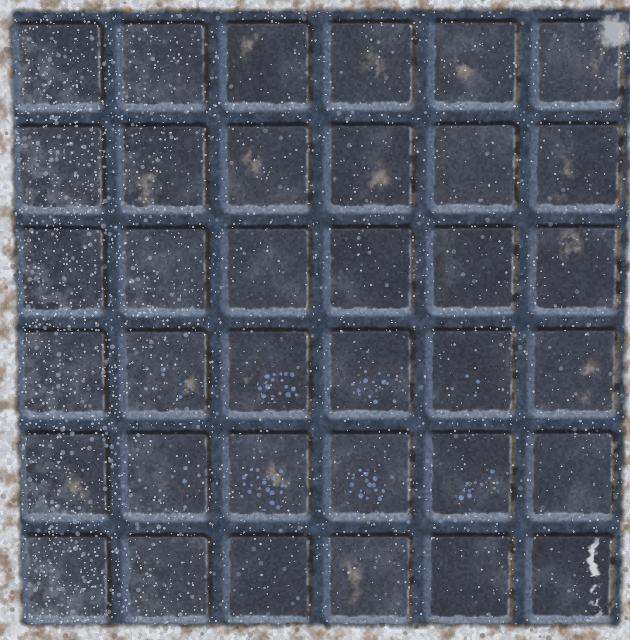
A WebGL 1 fragment shader for this pattern:

```glsl
precision highp float;
// Weathered slate-blue slab of six by six raised square studs, lying on pale concrete.
uniform vec2 u_resolution;

const float COUNT = 6.0;
const float ROW_TOP = 0.0215;       // canvas heights, measured downward
const float ROW_PITCH = 0.160;
const float MID_X = 0.4987;
const float COLUMN_PITCH = 0.163;   // at the top; narrows downward
const float TAPER = 0.0062;
const float STUD_HALF = 0.387;      // in cells
const float STUD_ROUND = 0.045;
const float RIM_WIDTH = 0.014;

const vec3 STUD = vec3(0.265, 0.28, 0.325);
const vec3 GROOVE = vec3(0.235, 0.28, 0.345);
const vec3 LIT_BEVEL = vec3(0.47, 0.52, 0.59);
const vec3 SIDE_BEVEL = vec3(0.35, 0.40, 0.48);
const vec3 SHADOW = vec3(0.13, 0.13, 0.15);
const vec3 EARTH = vec3(0.47, 0.42, 0.36);
const vec3 FROST = vec3(0.57, 0.61, 0.67);
const vec3 CHALK = vec3(0.81, 0.82, 0.84);
const vec3 SCUFF = vec3(0.62, 0.58, 0.54);
const vec3 DROPLET = vec3(0.46, 0.55, 0.71);
const vec3 SAND = vec3(0.62, 0.56, 0.51);

float hash(vec2 p) {
  vec3 q = fract(p.xyx * vec3(0.1031, 0.1030, 0.0973));
  q += dot(q, q.yzx + 33.33);
  return fract((q.x + q.y) * q.z);
}

float fadeOut(float a, float b, float x) { return 1.0 - smoothstep(a, b, x); }

// Layered, folded sines, about 0 to 1.
float waves(vec2 p) {
  float sum = 0.0, amp = 0.5;
  for (int i = 0; i < 5; i++) {
    p = mat2(0.8, 0.6, -0.6, 0.8) * p * 1.7 + 1.3;
    sum += amp * sin(p.x + 1.4 * sin(p.y));
    amp *= 0.62;
  }
  return 0.5 + 0.42 * sum;
}

// Cellular noise: distance to the nearest seed and that seed's random id.
vec2 cellular(vec2 p) {
  vec2 base = floor(p), best = vec2(9.0, 0.0);
  for (int y = -1; y <= 1; y++) {
    for (int x = -1; x <= 1; x++) {
      vec2 c = base + vec2(float(x), float(y));
      vec2 seed = c + 0.15 + 0.7 * vec2(hash(c + 7.1), hash(c + 53.7));
      float d = length(p - seed);
      if (d < best.x) best = vec2(d, hash(c + 91.3));
    }
  }
  return best;
}

// Round spots of mixed size; density is the share of seeds shown.
float spots(vec2 p, float density) {
  vec2 c = cellular(p);
  float radius = mix(0.22, 0.48, fract(c.y * 37.0));
  return fadeOut(radius * 0.55, radius, c.x) * fadeOut(density - 0.03, density + 0.03, c.y);
}

float roundBox(vec2 p, vec2 halfSize, float r) {
  vec2 q = abs(p) - halfSize + r;
  return length(max(q, 0.0)) + min(max(q.x, q.y), 0.0) - r;
}

vec3 concrete(vec2 p) {
  vec3 c = mix(SAND, CHALK, smoothstep(0.1, 0.6, waves(p * 45.0)));
  c *= 0.9 + 0.18 * cellular(p * 180.0).y;
  return mix(c, SAND * 0.75, 0.6 * spots(p * 75.0, 0.12));
}

void main() {
  vec2 p = gl_FragCoord.xy / u_resolution.y;
  p.y = 1.0 - p.y;
  float px = 1.0 / (u_resolution.y * ROW_PITCH);

  // Slab coordinates: one unit per stud, slightly tapered and tilted.
  vec2 g = vec2(0.5 * COUNT + (p.x - MID_X) / (COLUMN_PITCH - TAPER * p.y),
                (p.y + 0.005 * p.x * (1.0 - p.y) - ROW_TOP) / ROW_PITCH);
  vec2 id = clamp(floor(g), 0.0, COUNT - 1.0);
  vec2 local = g - id - 0.5;
  float rough = waves(g * 11.0);
  float cloud = waves(g * 3.1 + 8.0);
  float d = roundBox(local, vec2(STUD_HALF), STUD_ROUND) + 0.014 * (rough - 0.5);
  float onStud = fadeOut(-px, px, d);

  // Bevels: lit below and at left, shaded above and at right.
  vec2 n = max(abs(local) - STUD_HALF + STUD_ROUND, 0.0);
  n = n * sign(local) / max(length(n), 0.0001);
  vec2 pos = max(n, 0.0) * max(n, 0.0), neg = min(n, 0.0) * min(n, 0.0);
  vec3 rightSide = mix(SHADOW, EARTH, 0.15 + 0.15 * id.x * smoothstep(0.2, 0.7, rough));
  vec3 bevel = LIT_BEVEL * pos.y + SHADOW * neg.y + rightSide * pos.x + SIDE_BEVEL * neg.x;
  float width = 0.10 * (pos.y + neg.x) + 0.06 * neg.y + 0.075 * pos.x;
  vec3 color = mix(GROOVE * (0.8 + 0.4 * rough), bevel, fadeOut(width * 0.45, width, d));

  // Stud faces, each with its own tone and haze.
  float tone = 0.9 + 0.16 * hash(id + 3.0) + 0.2 * (cloud - 0.5);
  color = mix(color, STUD * tone, onStud);
  float frost = fadeOut(0.3, 2.4, g.x + 0.6 * (cloud - 0.5));
  float haze = frost * smoothstep(-0.5, 0.5, local.y - local.x) * smoothstep(0.2, 0.8, rough);
  color = mix(color, FROST, onStud * (0.4 * haze + 0.12 * smoothstep(0.6, 0.9, cloud)));
  float rim = exp(-d * d / (RIM_WIDTH * RIM_WIDTH));
  color = mix(color, FROST, rim * (0.2 + 0.5 * max(pos.x, pos.y)) * smoothstep(0.1, 0.7, rough));

  // Pale scuffs on some studs.
  vec2 at = 0.5 * vec2(hash(id + 17.0), hash(id + 29.0)) - 0.25;
  float scuff = fadeOut(0.06, 0.24, length((local - at) * vec2(1.5, 0.8)));
  scuff *= step(0.62, hash(id + 41.0)) * smoothstep(0.4, 0.8, waves(g * 7.0 + 4.0));
  color = mix(color, SCUFF, 0.75 * scuff * onStud);

  // Blue droplets pooled low on the central studs.
  float wet = fadeOut(0.7, 1.5, length((id + 0.5 - vec2(3.0, 4.0)) * vec2(0.7, 1.3)));
  vec2 pool = vec2(0.2 * hash(id + 61.0) - 0.1, 0.14);
  wet *= fadeOut(0.08, 0.32, length((local - pool) * vec2(0.9, 1.3)));
  color = mix(color, DROPLET, 0.85 * onStud * spots(p * 88.0, wet * 0.8));

  // Mineral bloom, fine specks, and chalky chips at the right corners.
  color = mix(color, FROST, 0.7 * spots(p * 95.0, 0.03 + 0.38 * frost * cloud));
  color = mix(color, CHALK, 0.7 * spots(p * 185.0, 0.05 + 0.17 * frost + 0.05 * (1.0 - onStud)));
  color *= 0.9 + 0.2 * cellular(p * 230.0).y;
  float chip = fadeOut(0.08, 0.2, length((g - vec2(5.84, 0.2)) * vec2(0.8, 1.1)) + 0.15 * (rough - 0.5));
  float crust = fadeOut(0.02, 0.06, abs(g.x - 5.75 - 0.15 * (waves(g.yy * 5.0) - 0.5)));
  crust *= fadeOut(0.25, 0.5, abs(g.y - 5.5)) * smoothstep(0.35, 0.6, rough);
  color = mix(color, CHALK, max(0.75 * chip, crust));

  // Slab outline with a narrow contact shadow on the concrete.
  float slab = roundBox(g - vec2(3.02, 2.975), vec2(2.96, 2.98), 0.04) + 0.04 * (rough - 0.5);
  vec3 ground = concrete(p) * mix(0.5, 1.0, smoothstep(0.0, 0.06, slab));
  gl_FragColor = vec4(mix(color, ground, smoothstep(-px, px, slab)), 1.0);
}
```
